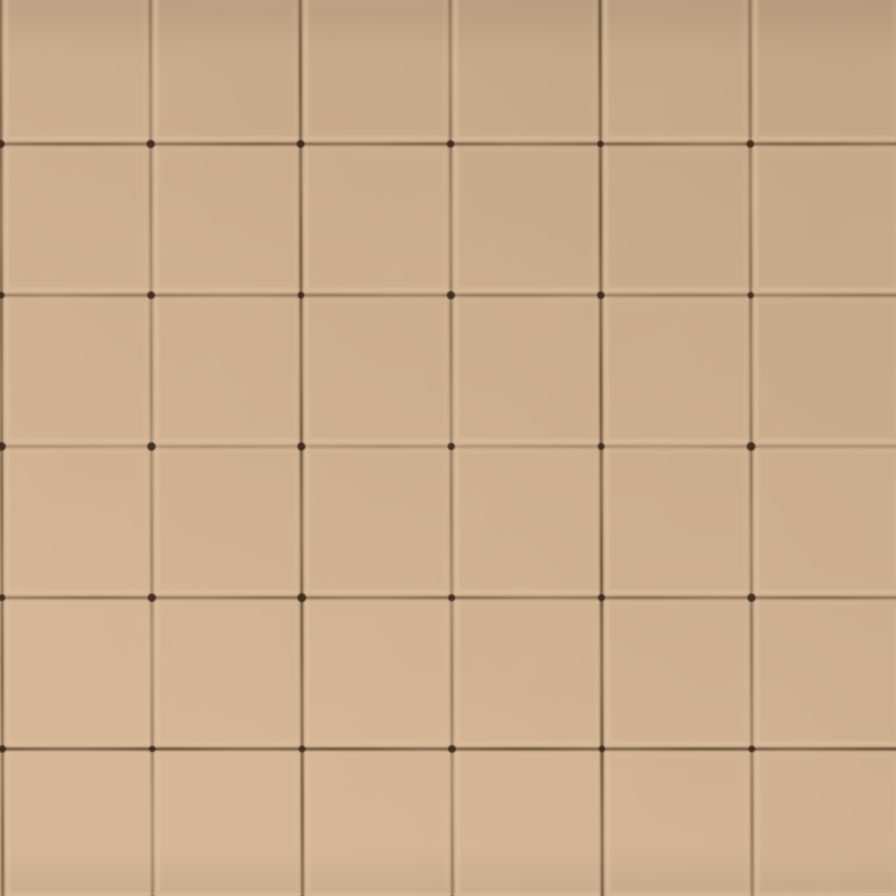
This texture is drawn by a WebGL 2 fragment shader. Its source:

```glsl
#version 300 es
precision highp float;

uniform vec2 u_resolution;
out vec4 fragColor;

#define PITCH vec2(0.1673, 0.1688)
#define OFFSET vec2(0.0005, -0.0047)
#define SKEW 0.0025
#define JOINT_WIDTH 0.0022
#define BEVEL_WIDTH 0.0030
#define DOT_RADIUS 0.0042
#define TILE_LIGHT vec3(0.835, 0.715, 0.592)
#define TILE_SHADE vec3(0.765, 0.653, 0.530)
#define BEVEL_COLOR vec3(0.870, 0.760, 0.620)
#define JOINT_COLOR vec3(0.380, 0.290, 0.195)
#define DOT_COLOR vec3(0.200, 0.125, 0.075)

float hash(vec2 p) {
    return fract(sin(dot(p, vec2(41.3, 289.1))) * 4375.5);
}

vec2 bell(vec2 d, float width) {
    return exp(-d * d / (width * width));
}

// Soft layered waves that mottle the glaze
float mottle(vec2 p) {
    float sum = 0.0;
    float amplitude = 0.5;
    for (int i = 0; i < 4; i++) {
        p = mat2(0.8, 0.6, -0.6, 0.8) * p * 1.8 + 1.7;
        sum += amplitude * sin(p.x + sin(p.y)) * cos(p.y);
        amplitude *= 0.6;
    }
    return sum;
}

// Darkness of each joint, by column and row number
vec2 jointStrength(vec2 line) {
    float column = 0.64 + 0.19 * cos(3.1416 * line.x) + 0.03 * line.x;
    float row = 0.65 + 0.30 * cos(1.5708 * (line.y - 1.0)) - 0.07 * (line.y - 3.0);
    return clamp(vec2(column, row), 0.3, 1.0);
}

void main() {
    vec2 uv = gl_FragCoord.xy / u_resolution;
    float pixel = 1.0 / min(u_resolution.x, u_resolution.y);

    // Nearest joints and signed distances to them
    vec2 grid = (uv - OFFSET - vec2(SKEW * (1.0 - uv.y), 0.0)) / PITCH;
    vec2 line = floor(grid + 0.5);
    vec2 d = (grid - line) * PITCH;
    vec2 tile = floor(grid);

    // Broad light from the lower left, with slight tone changes per tile
    float shade = 0.85 * uv.y + 0.45 * uv.x - 0.22;
    shade += 0.10 * (hash(tile) - 0.5) + 0.06 * mottle(uv * 9.0);
    vec3 color = mix(TILE_LIGHT, TILE_SHADE, clamp(shade, 0.0, 1.1));
    float rim = smoothstep(0.93, 1.0, uv.y) + 0.8 * smoothstep(0.06, 0.0, uv.y);
    color *= 1.0 - 0.06 * rim;

    // Pale bevels right of and above the joints
    vec2 bevel = bell(d - 0.0062, BEVEL_WIDTH) + 0.3 * bell(d + 0.0062, BEVEL_WIDTH);
    color = mix(color, BEVEL_COLOR, 0.5 * max(bevel.x, bevel.y));

    // Joints of uneven strength, fading a little along their length
    vec2 wear = 0.9 + 0.1 * sin(uv.yx * 31.0 + line * 2.3);
    vec2 joint = bell(d, max(JOINT_WIDTH, 0.8 * pixel)) * jointStrength(line) * wear;
    color = mix(color, JOINT_COLOR, 0.85 * max(joint.x, joint.y));

    // Dark dots at the crossings
    float radius = DOT_RADIUS * (0.8 + 0.35 * hash(line + 7.0));
    float soft = max(0.0018, pixel);
    float spot = 1.0 - smoothstep(radius - soft, radius + soft, length(d));
    color = mix(color, DOT_COLOR, 0.85 * spot);

    fragColor = vec4(color, 1.0);
}
```
